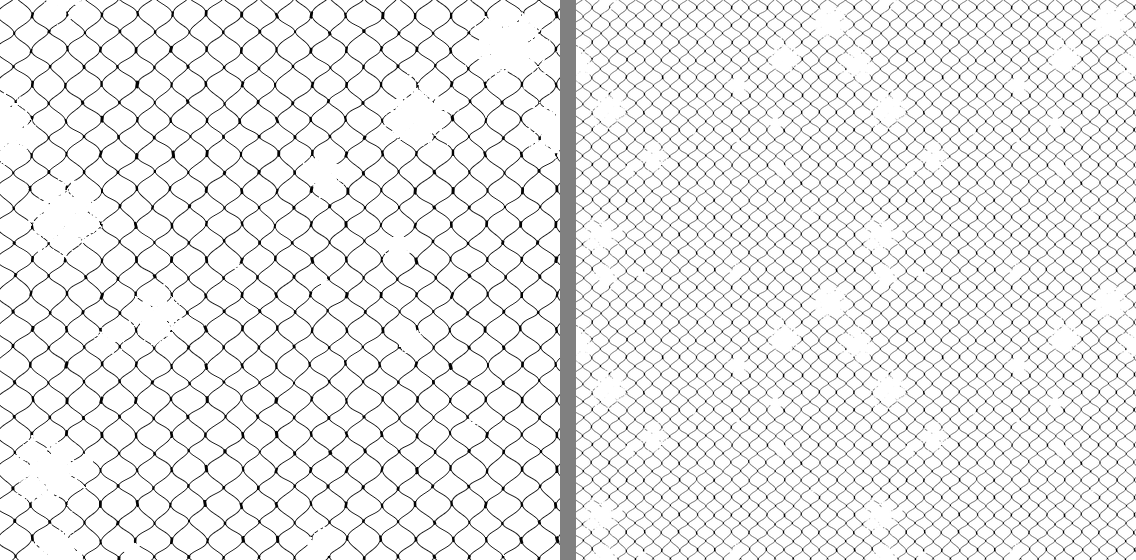
Left: one tile. Right: repeated 2 by 2.
Give the GLSL for this pattern, as a three.js fragment shader.

```glsl
varying vec2 vUv;

#define CELLS 16.0
#define TALL_KNOT_AT vec2(0.9, 0.58)
#define WIRE_WIDTH 0.023
#define SWING 0.235
#define ROUNDING 0.02
#define TALL_KNOT vec2(0.036, 0.085)
#define SMALL_KNOT vec2(0.036, 0.052)
#define WOBBLE 0.11
#define BLOTS 20
#define PAPER vec3(1.0)
#define INK vec3(0.01)

const float TAU = 6.2831853;

vec2 hash2(vec2 c) {
  vec3 q = fract(c.xyx * vec3(0.1031, 0.1030, 0.0973));
  q += dot(q, q.yzx + 33.33);
  return fract((q.xx + q.yz) * q.zy);
}

float cornerSlope(vec2 corner, vec2 offset, float period, float seed) {
  float angle = TAU * hash2(mod(corner, period) + seed).x;
  return dot(vec2(cos(angle), sin(angle)), offset);
}

// Gradient noise that wraps over the unit square
float gradientNoise(vec2 uv, float period, float seed) {
  vec2 p = uv * period;
  vec2 c = floor(p);
  vec2 f = p - c;
  vec2 u = f * f * f * (f * (f * 6.0 - 15.0) + 10.0);
  vec2 e = vec2(1.0, 0.0);
  float low = mix(cornerSlope(c, f, period, seed),
                  cornerSlope(c + e, f - e, period, seed), u.x);
  float high = mix(cornerSlope(c + e.yx, f - e.yx, period, seed),
                   cornerSlope(c + 1.0, f - 1.0, period, seed), u.x);
  return mix(low, high, u.y);
}

// Two mirrored wires per cell, meeting at the knots
float wireDistance(vec2 p) {
  float x = abs(fract(p.x + 0.5) - 0.5);
  float a = TAU * p.y;
  float bow = 0.25 - SWING * cos(a) - ROUNDING * (1.0 - cos(2.0 * a));
  float slope = TAU * (SWING * sin(a) - 2.0 * ROUNDING * sin(2.0 * a));
  return abs(x - bow) / sqrt(1.0 + slope * slope) - 0.5 * WIRE_WIDTH;
}

// Rounded block at every whole coordinate, varied in size and tilt
float knotDistance(vec2 p, vec2 halfSize, float seed) {
  vec2 id = floor(p + 0.5);
  vec2 vary = hash2(mod(id, CELLS) + seed) - 0.5;
  vec2 q = p - id;
  float tilt = 0.5 * vary.x;
  q = vec2(q.x * cos(tilt) - q.y * sin(tilt), q.x * sin(tilt) + q.y * cos(tilt));
  float radius = 0.5 * halfSize.x;
  vec2 d = abs(q) - halfSize * (1.0 + 0.4 * vary.y) + radius;
  return length(max(d, 0.0)) + min(max(d.x, d.y), 0.0) - radius;
}

// Scattered bare patches with ragged, speckled edges
float wear(vec2 uv) {
  float bare = 0.0;
  for (int i = 0; i < BLOTS; i++) {
    vec2 centre = hash2(vec2(float(i) * 7.0 + 3.0, 41.0));
    float size = hash2(vec2(float(i) * 5.0 + 11.0, 87.0)).x;
    float radius = 0.17 + size * size * size;
    vec2 d = (fract(uv - centre + 0.5) - 0.5) * CELLS;
    bare = max(bare, exp(-dot(d, d) / (radius * radius)));
  }
  float ragged = 0.45 * gradientNoise(uv, 48.0, 23.0)
               + 0.6 * gradientNoise(uv, 180.0, 57.0);
  return smoothstep(0.42, 0.56, bare + ragged * smoothstep(0.0, 0.15, bare));
}

float coverage(float d, float pixel) {
  return clamp(0.5 - d / pixel, 0.0, 1.0);
}

void main() {
  float pixel = max(fwidth(vUv.x), fwidth(vUv.y)) * CELLS;

  // Uneven hand-tied mesh
  vec2 wobble = vec2(gradientNoise(vUv, 13.0, 5.0), gradientNoise(vUv, 13.0, 71.0));
  vec2 p = vUv * CELLS - TALL_KNOT_AT + WOBBLE * wobble;

  // Wires and knots
  float net = wireDistance(p);
  net = min(net, knotDistance(p, TALL_KNOT, 3.0));
  net = min(net, knotDistance(p - 0.5, SMALL_KNOT, 19.0));

  float ink = coverage(net, pixel) * (1.0 - wear(vUv));
  gl_FragColor = vec4(mix(PAPER, INK, ink), 1.0);
}
```
